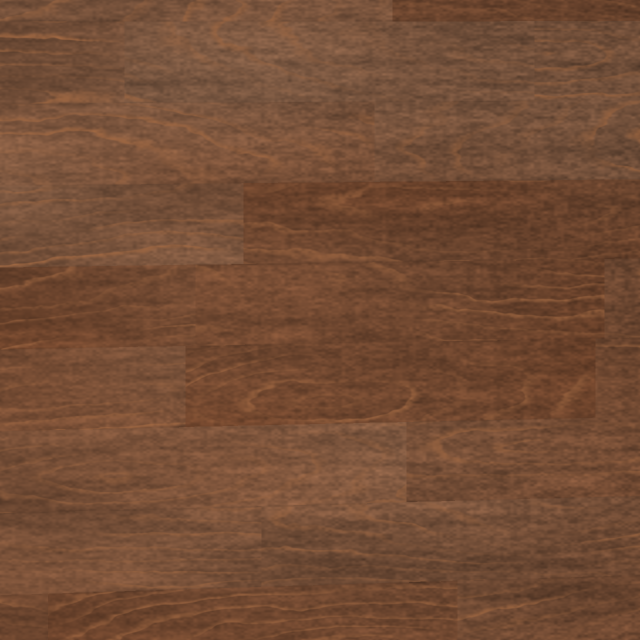
This texture is drawn by a Shadertoy shader. Its source:

```glsl
// Stained wood planks in staggered rows, with arched growth rings and fine pores.

const vec3 RED_BROWN  = vec3(0.415, 0.256, 0.165);
const vec3 GREY_BROWN = vec3(0.468, 0.328, 0.240);
const vec3 RING_LIGHT = vec3(0.610, 0.395, 0.250);
const float ROW_HEIGHT   = 0.128;
const float ROW_OFFSET   = 0.07;
const float PLANK_LENGTH = 0.64;
const float TILT         = 0.035;
const float RING_SPACING = 0.020;
const float RING_OPACITY = 0.85;
const float STREAK_DEPTH = 0.27;
const float PORE_DEPTH   = 0.33;
const float CLOUD_DEPTH  = 0.20;
const float SOFTNESS     = 0.0010;

float hash(vec2 p) {
    return fract(sin(dot(p, vec2(127.1, 311.7))) * 43758.55);
}

float noise(vec2 p) {
    vec2 i = floor(p), f = fract(p);
    f = f * f * (3.0 - 2.0 * f);
    return mix(mix(hash(i), hash(i + vec2(1, 0)), f.x),
               mix(hash(i + vec2(0, 1)), hash(i + vec2(1, 1)), f.x), f.y);
}

// Light ring edges: a tapering log cut lengthwise gives long nested ellipses.
float growthRings(vec2 p, vec2 plank) {
    float axis  = (hash(plank + 3.1) - 0.5) * 0.22;
    float tip   = mix(-0.3, 0.9, hash(plank + 5.7));
    float taper = mix(0.11, 0.24, hash(plank + 8.3));
    vec2 shift = plank * 17.3;
    float warp = (noise(p * vec2(4.0, 13.0) + shift) - 0.5) * 0.030
               + (noise(p * vec2(17.0, 50.0) + shift) - 0.5) * 0.009
               + (noise(p * vec2(70.0, 140.0) + shift) - 0.5) * 0.003;
    float radius = length(vec2((p.x - tip) * taper, p.y - axis)) + warp;
    float phase = radius / RING_SPACING;
    float f = fract(phase);
    float line = smoothstep(0.0, 0.09, f) * (1.0 - smoothstep(0.09, 0.36, f));
    float ringStrength = mix(0.3, 1.0, hash(vec2(floor(phase), plank.x + plank.y * 7.0)));
    float fade = smoothstep(0.15, 0.75, noise(p * vec2(6.0, 24.0) + shift + 40.0));
    return line * ringStrength * fade;
}

vec3 woodColor(vec2 uv) {
    // Plank layout
    float across = (uv.y - TILT * uv.x * (1.0 - uv.y) - ROW_OFFSET) / ROW_HEIGHT;
    float row = floor(across);
    float along = uv.x / PLANK_LENGTH + hash(vec2(row, 2.7));
    vec2 plank = vec2(floor(along), row);
    vec2 p = vec2(fract(along) * PLANK_LENGTH, (fract(across) - 0.5) * ROW_HEIGHT);
    vec2 shift = plank * 23.7;

    // Plank stain, greyer toward the top
    float cloud = noise(uv * vec2(3.0, 7.0)) - 0.5;
    float tone = mix(0.1, 0.9, hash(plank + 1.9)) + 0.45 * (uv.y - 0.5) + 0.5 * cloud;
    vec3 color = mix(RED_BROWN, GREY_BROWN, clamp(tone, -0.15, 1.2));

    // Uneven depth of the stain
    float patches = noise(uv * vec2(2.5, 9.0) + 31.0) - 0.5;
    float bands = noise(p * vec2(4.0, 40.0) + shift + 11.0) - 0.5;
    color *= 1.0 + CLOUD_DEPTH * (patches + 0.7 * bands);

    // Long fibres and short pores
    float streak = 0.55 * noise(p * vec2(9.0, 105.0) + shift)
                 + 0.45 * noise(p * vec2(28.0, 200.0) + shift);
    float pores = 0.5 * noise(uv * vec2(95.0, 190.0))
                + 0.5 * noise(uv * vec2(190.0, 310.0) + 9.0);
    float poreDepth = PORE_DEPTH * mix(0.8, 1.25, uv.x);
    color *= 1.0 + STREAK_DEPTH * (streak - 0.5) + poreDepth * (pores - 0.5);

    // Rings, broken up slightly by the pores
    float ring = growthRings(p, plank) * mix(0.5, 1.3, pores);
    color = mix(color, RING_LIGHT, RING_OPACITY * ring);

    // Faint seam between rows
    float seam = min(fract(across), 1.0 - fract(across)) * ROW_HEIGHT;
    color *= 1.0 - 0.04 * (1.0 - smoothstep(0.0, 0.003, seam));

    // Soft light from the left
    return color * mix(1.04, 0.96, uv.x);
}

void mainImage(out vec4 fragColor, in vec2 fragCoord) {
    vec2 uv = fragCoord / iResolution.y;

    // Soft focus from four samples
    vec3 color = vec3(0.0);
    for (int i = 0; i < 4; i++) {
        vec2 corner = vec2(i % 2, i / 2) - 0.5;
        color += woodColor(uv + corner * SOFTNESS);
    }
    fragColor = vec4(color / 4.0, 1.0);
}
```
